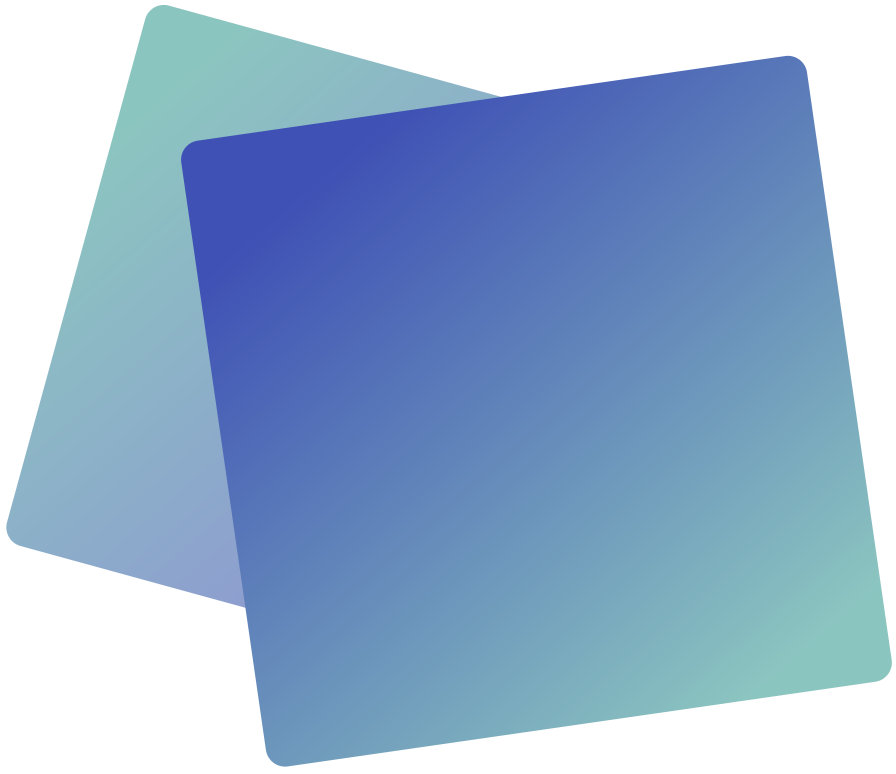
Reproduce this background procedurally as a WebGL 1 fragment shader.

```glsl
precision highp float;
// Two tilted rounded squares with diagonal teal and blue gradients on white.
uniform vec2 u_resolution;

const vec3 WHITE = vec3(1.0);
const vec3 BLUE = vec3(0.247, 0.318, 0.710);
const vec3 TEAL = vec3(0.547, 0.773, 0.753);
const vec3 LAVENDER = vec3(0.553, 0.592, 0.822);
const vec2 GRADIENT_DIR = vec2(0.655, -0.755);
const float CORNER_RADIUS = 0.025;

vec2 rotate(vec2 p, float angle) {
  float c = cos(angle), s = sin(angle);
  return vec2(c * p.x - s * p.y, s * p.x + c * p.y);
}

// Signed distance to a square with rounded corners.
float roundedSquare(vec2 p, float halfSide, float radius) {
  vec2 q = abs(p) - halfSide + radius;
  return length(max(q, 0.0)) + min(max(q.x, q.y), 0.0) - radius;
}

// Coverage of a square tilted counterclockwise by angle.
float tiltedSquare(vec2 p, vec2 center, float halfSide, float angle, float pixel) {
  float d = roundedSquare(rotate(p - center, -angle), halfSide, CORNER_RADIUS);
  return clamp(0.5 - d / pixel, 0.0, 1.0);
}

// Linear blend along the diagonal, measured from the top left corner.
vec3 diagonalGradient(vec2 p, vec3 first, vec3 last, float start, float end) {
  float along = dot(p - vec2(0.0, 1.0), GRADIENT_DIR);
  return mix(first, last, clamp((along - start) / (end - start), 0.0, 1.0));
}

void main() {
  // Canvas heights as units
  float pixel = 1.0 / u_resolution.y;
  vec2 p = gl_FragCoord.xy * pixel;

  // Pale square behind
  vec3 backColor = diagonalGradient(p, TEAL, LAVENDER, 0.226, 0.904);
  float back = tiltedSquare(p, vec2(0.4474, 0.5544), 0.3620, -0.268, pixel);
  vec3 color = mix(WHITE, backColor, back);

  // Deep blue square in front
  vec3 frontColor = diagonalGradient(p, BLUE, TEAL, 0.444, 1.318);
  float front = tiltedSquare(p, vec2(0.6931, 0.4687), 0.4084, 0.1431, pixel);
  color = mix(color, frontColor, front);

  gl_FragColor = vec4(color, 1.0);
}
```
